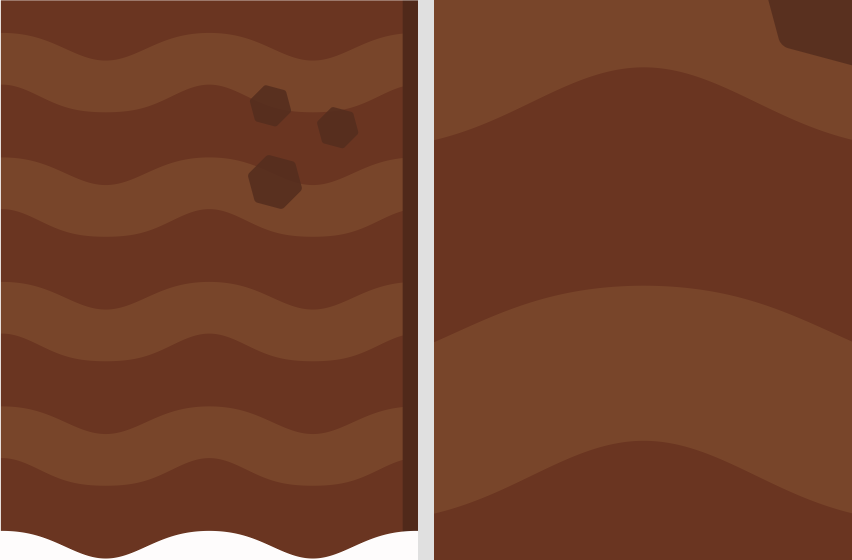
Left, the full canvas; right, a detail of the centre.
A Shadertoy shader for this pattern:

```glsl
const float TAU = 6.2831853;
const vec3 PAPER = vec3(0.995, 0.99, 0.99);
const vec3 SOIL = vec3(0.416, 0.208, 0.130);
const vec3 BAND = vec3(0.471, 0.271, 0.163);
const vec3 SHADE = vec3(0.312, 0.160, 0.100);
const vec3 STONE = vec3(0.328, 0.174, 0.116);

// Antialiased coverage of the region where dist is negative
float cover(float dist, float pixel) {
    return clamp(0.5 - dist / pixel, 0.0, 1.0);
}

// Wave height; positive fullness broadens the crests, negative the troughs
float wave(float x, float period, float crest, float amplitude, float fullness) {
    float phase = TAU * (x - crest) / period;
    float s = sin(phase);
    return amplitude * (cos(phase) + fullness * s * s);
}

mat2 rotation(float angle) {
    float c = cos(angle), s = sin(angle);
    return mat2(c, s, -s, c);
}

// Hexagon with rounded corners
float roundedHexagon(vec2 p, float apothem, float corner) {
    const vec2 fold = vec2(-0.8660, 0.5);
    float inner = apothem - corner;
    float halfSide = inner * 0.5774;
    p = abs(p);
    p -= 2.0 * min(dot(fold, p), 0.0) * fold;
    p -= vec2(clamp(p.x, -halfSide, halfSide), inner);
    return length(p) * sign(p.y) - corner;
}

void mainImage(out vec4 fragColor, in vec2 fragCoord) {
    float pixel = 1.0 / iResolution.y;
    float width = iResolution.x * pixel;
    vec2 p = fragCoord * pixel;
    float depth = 1.0 - p.y;

    // Wavy strata, four rows above the lower edge
    const float spacing = 0.2223, period = 0.3698, crest = 0.3737, amplitude = 0.0247;
    const float bandTop = 0.0835, bandBottom = 0.1758;
    float upper = bandTop - wave(p.x, period, crest, amplitude, 0.22);
    float lower = bandBottom - wave(p.x, period, crest, amplitude, -0.32);
    float row = mod(depth, spacing);
    float band = cover(upper - row, pixel) * cover(row - lower, pixel);
    vec3 color = mix(SOIL, BAND, band);

    // Translucent stones: centre and apothem
    const vec3 stones[3] = vec3[3](
        vec3(0.483, 0.811, 0.0336),
        vec3(0.603, 0.772, 0.0336),
        vec3(0.491, 0.675, 0.0439));
    mat2 tilt = rotation(radians(15.0));
    for (int i = 0; i < 3; i++) {
        float dist = roundedHexagon(tilt * (p - stones[i].xy), stones[i].z, 0.19 * stones[i].z);
        color = mix(color, STONE, 0.84 * cover(dist, pixel));
    }

    // Shaded side
    color = mix(color, SHADE, cover(0.9633 * width - p.x, pixel));

    // Outer margins and scalloped lower edge
    float ground = cover(depth - upper - 4.0 * spacing, pixel);
    ground *= cover(0.0015 - p.x, pixel) * cover(0.0006 - depth, pixel);
    fragColor = vec4(mix(PAPER, color, ground), 1.0);
}
```
